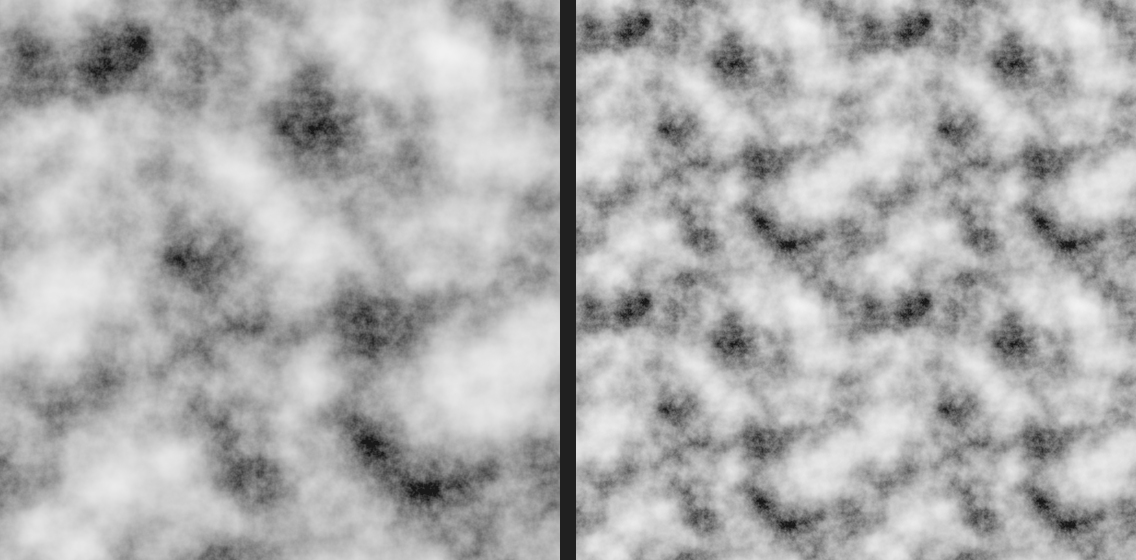
Left, the tile; right, the same tile 2 across and 2 down.
A WebGL 2 fragment shader for this texture:

```glsl
#version 300 es
precision highp float;
// Soft grey clouds: wrapping gradient noise summed over octaves, with
// finer detail fading in the bright parts, then shaped by a tone curve
// that keeps the lights smooth and lets the darks sink deeper.

uniform vec2 u_resolution;
out vec4 fragColor;

const float TAU = 6.28319;
const int OCTAVES = 7;
const float BASE_CELLS = 4.0;   // whole cells across the tile
const float GAIN = 0.55;        // amplitude ratio between octaves
const float DETAIL_FADE = 0.28; // how much brightness calms the detail
const float NORMALIZE = 3.9;    // scales the sum to unit deviation

float hash(vec2 p) {
  return fract(sin(dot(p, vec2(127.1, 311.7))) * 43758.5453);
}

// Unit gradient of a lattice point, wrapped to the tile
vec2 gradient(vec2 cell, float cells, float seed) {
  float angle = TAU * hash(mod(cell, cells) + seed);
  return vec2(cos(angle), sin(angle));
}

// Gradient noise repeating every `cells` units
float tileNoise(vec2 p, float cells, float seed) {
  vec2 cell = floor(p);
  vec2 f = p - cell;
  vec2 w = f * f * f * (f * (f * 6.0 - 15.0) + 10.0);
  vec2 right = vec2(1.0, 0.0);
  vec2 up = vec2(0.0, 1.0);
  float a = dot(gradient(cell, cells, seed), f);
  float b = dot(gradient(cell + right, cells, seed), f - right);
  float c = dot(gradient(cell + up, cells, seed), f - up);
  float d = dot(gradient(cell + 1.0, cells, seed), f - 1.0);
  return mix(mix(a, b, w.x), mix(c, d, w.x), w.y);
}

// Octave sum; each octave is shifted so the lattices do not line up
float clouds(vec2 uv) {
  float sum = 0.0;
  float amplitude = 1.0;
  float cells = BASE_CELLS;
  for (int i = 0; i < OCTAVES; i++) {
    float seed = 17.3 + 5.7 * float(i);
    vec2 shift = vec2(hash(vec2(seed, 1.0)), hash(vec2(seed, 2.0)));
    sum += amplitude * tileNoise(uv * cells + shift, cells, seed);
    amplitude *= GAIN - DETAIL_FADE * sum;
    cells *= 2.0;
  }
  return sum * NORMALIZE;
}

// Grey level from density: lights compressed, darks stretched
float tone(float density) {
  float z = clamp(density, -3.2, 3.2);
  return 0.70 + 0.14 * z - 0.015 * z * z;
}

void main() {
  vec2 uv = gl_FragCoord.xy / u_resolution;
  fragColor = vec4(vec3(tone(clouds(uv))), 1.0);
}
```
